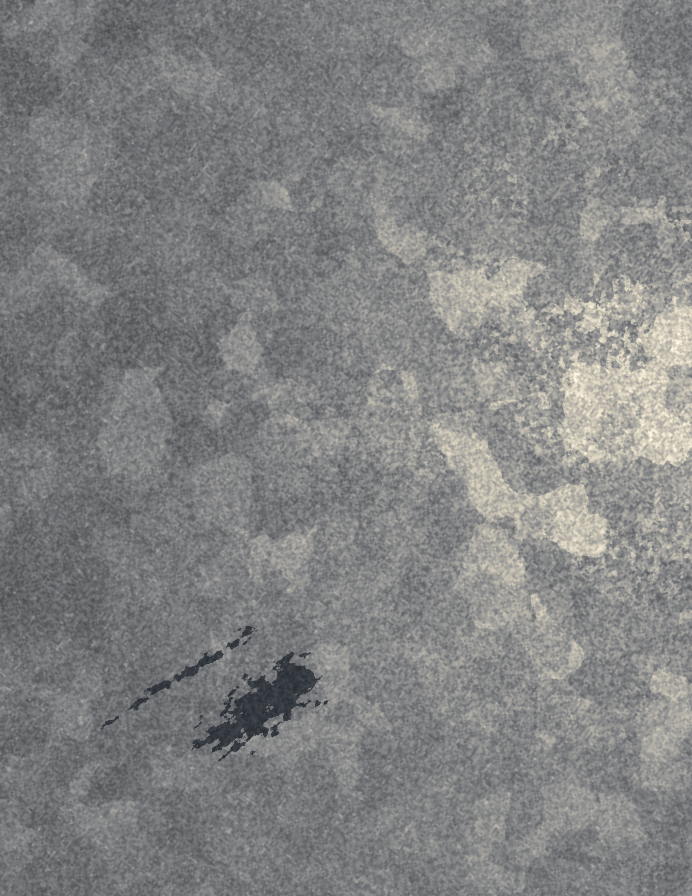
This texture is drawn by a Shadertoy shader. Its source:

```glsl
// Weathered galvanized steel: mottled zinc spangles, warm side glare, grain and dark scuffs.
#define SPANGLE_SCALE 17.0
#define FLAKE_SCALE 27.0
#define GLARE_CENTER vec2(0.76, 0.53)
#define GLARE_SIZE vec2(0.38, 0.29)
#define BASE_TONE 0.435
#define GRAIN_SCALE 410.0
#define GRAIN_AMOUNT 0.25
#define COOL_TINT vec3(0.985, 1.0, 1.025)
#define WARM_TINT vec3(1.035, 1.0, 0.91)
#define SCUFF_COLOR vec3(0.18, 0.20, 0.23)

float hash(vec2 p) {
    vec3 q = fract(p.xyx * 0.1031);
    q += dot(q, q.yzx + 33.33);
    return fract((q.x + q.y) * q.z);
}

float noise(vec2 p) {
    vec2 i = floor(p), f = fract(p);
    f = f * f * (3.0 - 2.0 * f);
    return mix(mix(hash(i), hash(i + vec2(1, 0)), f.x),
               mix(hash(i + vec2(0, 1)), hash(i + vec2(1, 1)), f.x), f.y);
}

float fbm(vec2 p) {
    float sum = 0.0, amp = 0.53;
    for (int i = 0; i < 4; i++) {
        sum += amp * noise(p);
        p = mat2(1.6, 1.2, -1.2, 1.6) * p + 7.3;
        amp *= 0.5;
    }
    return sum;
}

// Random tone per cell, blended in a narrow seam between neighbours
float crystals(vec2 p) {
    vec2 cell = floor(p), f = fract(p);
    float sum = 0.0, total = 1e-12;
    for (int y = -1; y <= 1; y++)
    for (int x = -1; x <= 1; x++) {
        vec2 o = vec2(x, y), id = cell + o;
        vec2 site = o + 0.1 + 0.8 * vec2(hash(id + 3.7), hash(id + 51.3)) - f;
        float weight = exp(-45.0 * dot(site, site));
        sum += weight * hash(id + 17.9);
        total += weight;
    }
    return sum / total;
}

// Distance across a stroke (x) and position along it (y)
vec2 stroke(vec2 p, vec2 a, vec2 b) {
    vec2 ab = b - a;
    float t = clamp(dot(p - a, ab) / dot(ab, ab), 0.0, 1.0);
    return vec2(length(p - a - ab * t), t);
}

float glow(vec2 p, vec2 center, vec2 size) {
    vec2 q = (p - center) / size;
    return exp(-dot(q, q));
}

// Dark rubbed marks: one thin broken streak and one wide ragged smear
float scuffs(vec2 p) {
    vec2 along = mat2(0.8, -0.6, 0.6, 0.8) * p;
    float ragged = fbm(along * vec2(90.0, 150.0));
    vec2 s = stroke(p, vec2(0.094, 0.177), vec2(0.279, 0.294));
    float width = mix(-0.001, 0.005, s.y) + 0.022 * (ragged - 0.5);
    float streak = 1.0 - smoothstep(-0.001, 0.001, s.x - width);
    s = stroke(p, vec2(0.245, 0.178), vec2(0.328, 0.238));
    float cover = 0.74 - s.x * 15.0 + 0.12 * s.y;
    float smear = smoothstep(-0.04, 0.04, cover - ragged);
    return max(streak, smear);
}

void mainImage(out vec4 fragColor, in vec2 fragCoord) {
    vec2 p = fragCoord / iResolution.y;

    // Lobed spangle outlines
    vec2 warp = vec2(noise(p * 19.0), noise(p * 19.0 + 40.0)) - 0.5;
    vec2 ripple = vec2(fbm(p * 75.0 + 9.0), fbm(p * 75.0 + 70.0)) - 0.5;
    vec2 q = p + 0.026 * warp + 0.014 * ripple;
    float spangle = crystals(q * SPANGLE_SCALE + 5.0);
    float flake = crystals(q * FLAKE_SCALE + 31.0);
    float shiny = smoothstep(0.60, 0.72, spangle) * smoothstep(0.14, 0.24, flake);
    shiny *= 0.55 + 0.45 * smoothstep(0.3, 0.6, flake);

    // Light across the sheet
    float glare = glow(p, GLARE_CENTER, GLARE_SIZE);
    glare = max(glare, 0.65 * glow(p, vec2(0.68, 0.32), vec2(0.26, 0.17)));
    float clouds = fbm(p * 5.0 + 2.0) - 0.5;
    float tone = BASE_TONE + 0.05 * smoothstep(0.0, 0.5, p.x) + 0.04 * clouds;
    tone += (spangle - 0.5) * 0.05 + (flake - 0.5) * (0.055 + 0.05 * glare);
    tone += 0.10 * glare + shiny * (0.025 + 0.14 * glare);

    // Etched glitter in the lit area, pale flecks elsewhere
    float etched = smoothstep(0.46, 0.60, fbm(p * 11.0 + 13.0));
    float glitter = smoothstep(0.50, 0.62, fbm(p * 150.0));
    float upperLight = glow(p, vec2(0.70, 0.68), vec2(0.24, 0.20));
    tone += 0.24 * etched * glitter * max(upperLight, 0.75 * glare) * (1.0 - 0.6 * shiny);
    float fleck = smoothstep(0.80, 0.93, noise(mat2(0.8, 0.6, -0.6, 0.8) * p * 210.0 + 90.0));
    tone += 0.08 * fleck * (1.0 - glare);

    // Fine metallic grain on rotated lattices
    vec2 g = mat2(0.8, 0.6, -0.6, 0.8) * p * GRAIN_SCALE + 500.0;
    float grain = 0.65 * noise(g) + 0.35 * noise(g.yx * 0.53 + 19.0) - 0.5;
    tone += grain * GRAIN_AMOUNT * (0.85 + 0.65 * glare);

    vec3 color = tone * mix(COOL_TINT, WARM_TINT, smoothstep(0.42, 0.85, tone));
    color = mix(color, SCUFF_COLOR + 0.12 * grain, 0.9 * scuffs(p));
    fragColor = vec4(clamp(color, 0.0, 1.0), 1.0);
}
```
